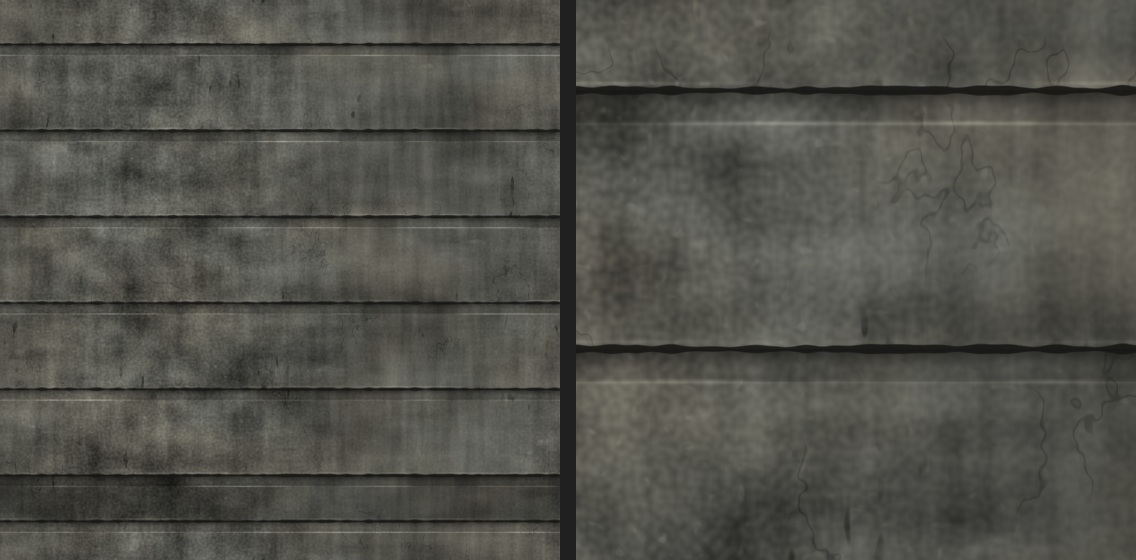
Left, the full canvas; right, a detail of the centre.
Give the GLSL for this texture, as a Shadertoy shader.

```glsl
// Weathered grey-green metal siding: six equal courses and one narrow dark course.
// Each course has a shadowed seam, a recessed lip and a worn bright ridge; its own
// seeded gradient noise adds stains, streaks, pale chips, nicks and hairline cracks.

#define COURSE_HEIGHT 0.1539
#define NARROW_END 0.8516
#define FIRST_SEAM 0.0794
#define LIP_HEIGHT 0.0195
#define SEAM_WIDTH 0.0021
#define RIDGE_WIDTH 0.0014
#define BASE_TONE 0.332
#define STAIN 0.22
#define MOTTLE 0.24
#define GRAIN 0.07
#define COOL_TINT vec3(0.985, 1.0, 0.93)
#define WARM_TINT vec3(1.025, 1.0, 0.90)

float hash(vec2 cell, float seed) {
    vec3 p = fract((cell.xyx + seed * 7.31) * vec3(0.1031, 0.1030, 0.0973));
    p += dot(p, p.yzx + 33.33);
    return fract((p.x + p.y) * p.z);
}

// Dot product of a random unit gradient with the offset from its lattice corner
float corner(vec2 cell, vec2 offset, float period, float seed) {
    cell.x = mod(cell.x, period);
    float angle = 6.2832 * hash(cell, seed);
    return dot(vec2(cos(angle), sin(angle)), offset);
}

// Gradient noise, periodic across the canvas; frequency.x is a whole number
float noise(vec2 p, vec2 frequency, float seed) {
    p *= frequency;
    vec2 cell = floor(p), f = p - cell;
    vec2 w = f * f * f * (f * (f * 6.0 - 15.0) + 10.0);
    vec2 e = vec2(1.0, 0.0);
    float n = frequency.x;
    return mix(mix(corner(cell, f, n, seed), corner(cell + e, f - e, n, seed), w.x),
               mix(corner(cell + e.yx, f - e.yx, n, seed),
                   corner(cell + e.xx, f - e.xx, n, seed), w.x), w.y);
}

float fbm(vec2 p, vec2 frequency, float seed) {
    float sum = 0.0, amplitude = 0.5;
    for (int i = 0; i < 5; i++) {
        sum += amplitude * noise(p, frequency, seed + float(i) * 3.7);
        frequency *= 2.0;
        amplitude *= 0.5;
    }
    return sum;
}

// Stains, streaks and damage on the face of one course
float faceTone(vec2 p, float seed) {
    float rough = 0.75 + 0.35 * cos(6.2832 * (p.x - 0.27));
    float tone = BASE_TONE;
    tone += STAIN * fbm(p, vec2(3.0, 9.0), seed);
    tone += MOTTLE * rough * fbm(p, vec2(15.0, 18.0), seed + 21.0);
    tone += 0.12 * fbm(p, vec2(48.0, 5.0), seed + 42.0);
    tone += 0.06 * fbm(p, vec2(4.0, 36.0), seed + 63.0);
    tone += GRAIN * rough * noise(p, vec2(190.0), seed + 84.0);

    // Pale chips and fine flecks
    float chip = smoothstep(0.25, 0.34, fbm(p, vec2(8.0, 15.0), seed + 105.0));
    float fleck = smoothstep(0.36, 0.55, noise(p, vec2(110.0), seed + 126.0));
    tone += 0.055 * chip + 0.05 * rough * fleck;

    // Clustered upright nicks
    float cluster = smoothstep(0.10, 0.28, fbm(p, vec2(7.0, 8.0), seed + 147.0));
    float nick = smoothstep(0.26, 0.45, noise(p, vec2(100.0, 36.0), seed + 168.0));
    tone -= 0.12 * cluster * nick;

    // Hairline cracks
    float crack = 1.0 - smoothstep(0.0, 0.010, abs(fbm(p, vec2(9.0, 7.0), seed + 189.0)));
    tone -= 0.055 * crack * smoothstep(0.06, 0.2, noise(p, vec2(5.0, 9.0), seed + 210.0));
    return tone;
}

void mainImage(out vec4 fragColor, in vec2 fragCoord) {
    vec2 uv = fragCoord / iResolution.xy;
    float pixel = 1.0 / iResolution.y;

    // Course index, depth below its top seam, and its height
    float t = fract(1.0 - uv.y - FIRST_SEAM);
    float course = min(floor(t / COURSE_HEIGHT), 5.0);
    float top = course * COURSE_HEIGHT;
    float bottom = course < 5.0 ? top + COURSE_HEIGHT : NARROW_END;
    if (t > NARROW_END) {
        course = 6.0;
        top = NARROW_END;
        bottom = 1.0;
    }
    float depth = t - top, above = bottom - t;
    vec2 p = vec2(uv.x, depth);
    float seed = course * 17.0 + 5.0;

    float tone = faceTone(p, seed);
    tone *= course == 5.0 ? 0.78 : 0.97 + 0.06 * hash(vec2(course, 3.0), 2.0);

    // Recessed lip: darkest under the seam, stained along its length
    float wear = fbm(vec2(uv.x, 0.37), vec2(7.0, 1.0), seed + 231.0);
    float lip = 1.0 - smoothstep(LIP_HEIGHT - pixel, LIP_HEIGHT + pixel, depth);
    float lipShade = mix(0.60, 0.90, smoothstep(0.0, 0.013, depth)) + 0.5 * wear;
    tone *= mix(1.0, min(lipShade, 1.0), lip);

    // Worn ridge below the lip and a faint bright edge above the next seam
    float ridgeWidth = max(RIDGE_WIDTH, 0.7 * pixel);
    float ridge = exp(-pow((depth - LIP_HEIGHT) / ridgeWidth, 2.0));
    float edge = exp(-pow((above - 0.0042) / ridgeWidth, 2.0));
    tone += ridge * clamp(0.085 + 0.4 * wear, 0.02, 0.20);
    tone += edge * clamp(0.025 - 0.25 * wear, 0.0, 0.10);

    // Seam with a slightly ragged width
    float ragged = SEAM_WIDTH * (1.0 + 1.2 * noise(vec2(uv.x, 0.21), vec2(60.0, 1.0), 9.0));
    float seam = 1.0 - smoothstep(ragged - pixel, ragged + pixel, min(depth, above));
    tone = mix(tone, 0.09, 0.92 * seam);

    float warmth = smoothstep(-0.2, 0.2, fbm(p, vec2(4.0, 6.0), seed + 252.0) + 0.03 * (course - 3.0));
    fragColor = vec4(clamp(tone * mix(COOL_TINT, WARM_TINT, warmth), 0.0, 1.0), 1.0);
}
```
